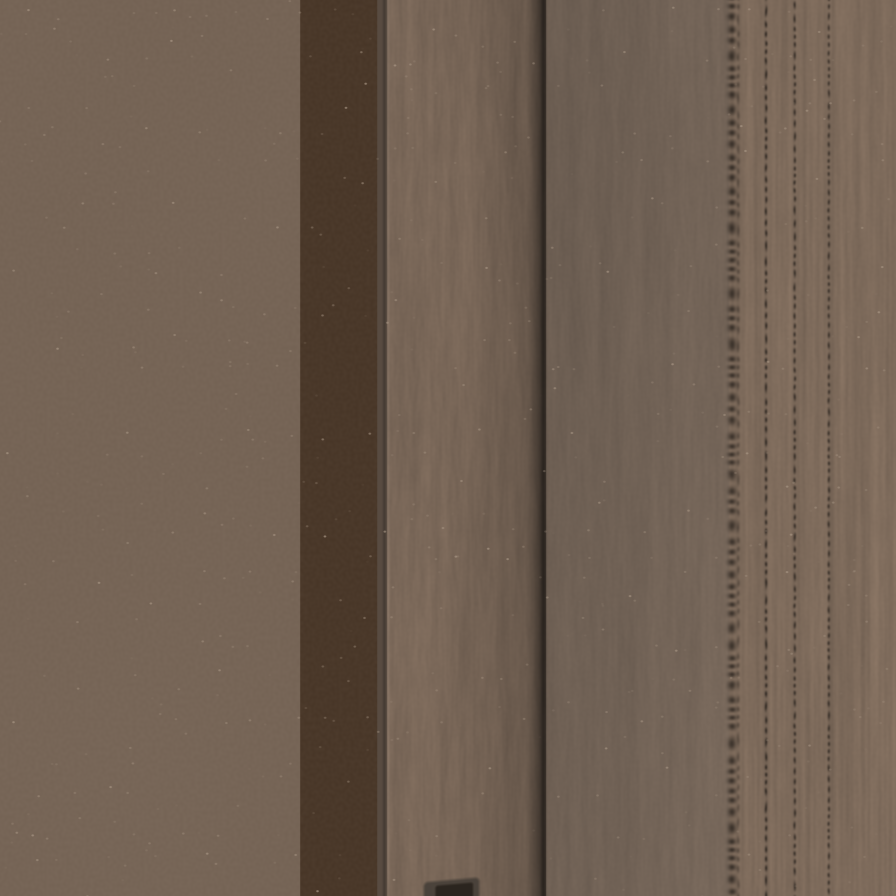
Reproduce this texture procedurally as a WebGL 2 fragment shader.

```glsl
#version 300 es
precision highp float;
// Brown wall panels: smooth sheet, dark strip, grained planks and beaded grooves.

uniform vec2 u_resolution;
out vec4 outColor;

const vec3 SHEET = vec3(0.462, 0.394, 0.337);
const vec3 STRIP = vec3(0.290, 0.220, 0.162);
const vec3 SEAM = vec3(0.345, 0.295, 0.255);
const vec3 PLANK = vec3(0.474, 0.402, 0.344);
const vec3 PANEL = vec3(0.424, 0.368, 0.322);
const vec3 RIBBED = vec3(0.492, 0.418, 0.357);
const vec3 SPECK = vec3(0.66, 0.59, 0.52);
const vec3 LATCH = vec3(0.17, 0.145, 0.12);

vec2 hash2(vec2 p) {
  vec3 q = fract(vec3(p.xyx) * vec3(0.1031, 0.1030, 0.0973));
  q += dot(q, q.yzx + 33.33);
  return fract((q.xx + q.yz) * q.zy);
}

float gradientDot(vec2 cell, vec2 offset) {
  float angle = 6.2832 * hash2(cell).x;
  return dot(vec2(cos(angle), sin(angle)), offset);
}

// Gradient noise, roughly -0.7 to 0.7
float noise(vec2 p) {
  vec2 i = floor(p), f = fract(p);
  vec2 s = f * f * f * (f * (f * 6.0 - 15.0) + 10.0);
  vec2 e = vec2(1.0, 0.0);
  float low = mix(gradientDot(i, f), gradientDot(i + e, f - e), s.x);
  float high = mix(gradientDot(i + e.yx, f - e.yx), gradientDot(i + 1.0, f - 1.0), s.x);
  return mix(low, high, s.y);
}

// Long vertical fibres at three widths
float grain(vec2 p) {
  float sum = 0.0;
  for (int k = 0; k < 3; k++) {
    float octave = exp2(float(k));
    sum += noise(p * vec2(62.0, 2.2 * octave) * octave + 17.0 * float(k)) / (1.0 + 0.3 * float(k));
  }
  return sum;
}

float edge(float x, float at, float soft) {
  return smoothstep(at - soft, at + soft, x);
}

float line(float x, float at, float width) {
  float d = (x - at) / width;
  return exp(-d * d);
}

// Dark groove broken into irregular beads
float groove(vec2 p, float at, float width, float beads) {
  float wobble = 0.0008 * noise(vec2(at * 90.0, p.y * 70.0));
  float phase = p.y * beads + 1.3 * noise(vec2(at * 50.0, p.y * 24.0));
  float bead = 0.55 + 0.45 * sin(6.2832 * phase);
  return line(p.x + wobble, at, width) * bead;
}

// Sparse bright dust, one candidate per cell
float specks(vec2 p, float cells, float density) {
  vec2 id = floor(p * cells);
  vec2 pick = hash2(id + 7.0);
  vec2 center = 0.2 + 0.6 * hash2(id + 91.0);
  float d = length((fract(p * cells) - center) * vec2(1.0, 1.25)) / cells;
  return step(pick.x, density) * pick.y * smoothstep(0.0024, 0.0004, d);
}

float roundedBox(vec2 p, vec2 halfSize, float radius) {
  vec2 q = abs(p) - halfSize + radius;
  return length(max(q, 0.0)) + min(max(q.x, q.y), 0.0) - radius;
}

void main() {
  vec2 p = gl_FragCoord.xy / u_resolution;
  float soft = max(0.0009, 0.7 / u_resolution.x);
  float fibre = grain(p);
  float fine = noise(p * vec2(230.0, 210.0));
  float cloud = noise(p * 3.0 + 4.0);

  // Smooth sheet and dark strip
  vec3 color = SHEET + 0.008 * cloud + 0.012 * fine;
  color = mix(color, STRIP + 0.016 * fine, edge(p.x, 0.335, soft));

  // Seam with a thin lit lip, then the shaded plank
  color = mix(color, SEAM, edge(p.x, 0.421, soft));
  vec3 plank = PLANK * (1.0 + 0.075 * fibre + 0.02 * fine);
  plank *= 1.0 - 0.13 * smoothstep(0.50, 0.59, p.x);
  plank *= 1.0 - 0.40 * smoothstep(0.585, 0.608, p.x);
  color = mix(color, plank, edge(p.x, 0.432, soft));
  color += 0.035 * line(p.x, 0.4335, 0.0015);
  color *= 1.0 - 0.20 * line(p.x, 0.429, 0.002);

  // Cooler panel, lighter toward its right and lower parts
  vec3 panel = PANEL * (1.0 + 0.05 * fibre + 0.02 * fine);
  panel *= 1.0 + 0.06 * smoothstep(0.66, 0.80, p.x) + 0.04 * (1.0 - p.y);
  color = mix(color, panel, edge(p.x, 0.6095, soft));
  color *= 1.0 - 0.30 * line(p.x, 0.6065, 0.003);

  // Ribbed board with close fluting
  float flute = noise(vec2(p.x * 190.0, p.y * 1.5));
  vec3 ribbed = RIBBED * (1.0 + 0.055 * fibre + 0.09 * flute + 0.02 * fine);
  color = mix(color, ribbed, edge(p.x, 0.814, 0.002));
  float cut = 0.50 * groove(p, 0.817, 0.0045, 78.0);
  cut += 0.22 * groove(p, 0.824, 0.0020, 78.0);
  for (int k = 0; k < 3; k++) {
    float n = float(k);
    float at = 0.855 + 0.032 * n + 0.006 * n * (n - 1.0) * 0.5;
    cut += (0.48 - 0.03 * n) * groove(p, at, 0.0017, 82.0 + 9.0 * n);
  }
  color *= 1.0 - cut;

  // Small latch cut by the bottom border
  vec2 q = p - vec2(0.504, 0.006);
  q.y -= 0.09 * q.x;
  float latch = roundedBox(q, vec2(0.031, 0.012), 0.005);
  color = mix(color, LATCH + 0.09, 0.85 * (1.0 - edge(latch, 0.0, 0.0025)));
  float inset = roundedBox(q - vec2(0.003, -0.003), vec2(0.021, 0.010), 0.003);
  color = mix(color, LATCH, 1.0 - edge(inset, 0.0, 0.002));

  // Dust over everything
  float dust = specks(p, 38.0, 0.20) + 0.6 * specks(p + 0.37, 61.0, 0.10);
  color = mix(color, SPECK, 0.7 * min(dust, 1.0));
  outColor = vec4(color, 1.0);
}
```
